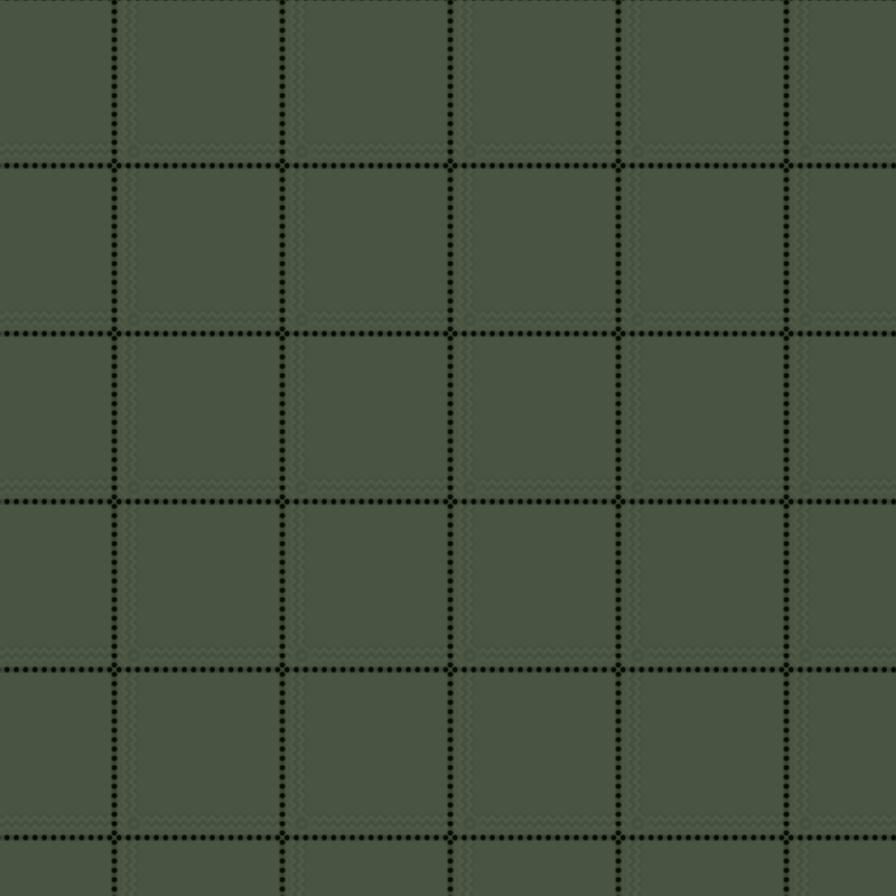
Write a three.js fragment shader that draws this pattern.

```glsl
// Dark olive cloth crossed by a square grid of soft, dotted stitch lines.
// Folded coordinates repeat one cell; round dots run along both axes, with
// faint scalloped ripples to the right of and above each line.

varying vec2 vUv;

const float PITCH = 0.1875;                 // cell size, in canvas widths
const vec2 CROSSING = vec2(0.1276, 0.0651); // one crossing of the grid
const float DOTS_PER_CELL = 18.0;

// Lengths below are in dot spacings.
const float DOT_CORE = 0.13;
const float DOT_EDGE = 0.47;
const float HAZE_CORE = 0.12;
const float HAZE_EDGE = 0.48;
const float HAZE = 0.2;
const float RIPPLE_START = 0.5;
const float RIPPLE_END = 3.0;
const float RIPPLE_BEND = 0.22;
const float RIPPLE_GAIN = 0.022;
const vec2 ROSETTE_CENTER = vec2(2.1, 1.5);
const float ROSETTE_RADIUS = 1.6;

const vec3 CLOTH = vec3(0.29, 0.33, 0.26);
const vec3 INK = vec3(0.01, 0.04, 0.0);
const float TAU = 6.28319;

// Ink of a dotted line: x runs along the line, y across it.
float dottedLine(vec2 p) {
  vec2 fromDot = vec2(fract(p.x) - 0.5, p.y);
  float dotInk = 1.0 - smoothstep(DOT_CORE, DOT_EDGE, length(fromDot));
  float haze = HAZE * (1.0 - smoothstep(HAZE_CORE, HAZE_EDGE, abs(p.y)));
  return max(dotInk, haze);
}

// Fades in just past a line and out a few dots away.
float rippleBand(float away) {
  return smoothstep(RIPPLE_START, RIPPLE_START + 0.7, away)
    * (1.0 - smoothstep(RIPPLE_END - 0.9, RIPPLE_END, away));
}

// Scalloped waves that follow the dot spacing along a line.
float ripple(vec2 p) {
  float bend = RIPPLE_BEND * cos(TAU * p.x);
  return rippleBand(p.y) * cos(TAU * (p.y + bend));
}

// Rings where two ripple bands meet.
float rosette(vec2 p) {
  float r = length(p - ROSETTE_CENTER);
  return (1.0 - smoothstep(0.5, ROSETTE_RADIUS, r)) * cos(TAU * r);
}

void main() {
  // Signed offset from the nearest crossing, in dot spacings.
  vec2 cell = (vUv - CROSSING) / PITCH;
  vec2 p = (fract(cell + 0.5) - 0.5) * DOTS_PER_CELL;

  // Faint relief in the cloth beside the lines.
  float corner = 1.0 - smoothstep(0.5, ROSETTE_RADIUS, length(p - ROSETTE_CENTER));
  float waves = mix(ripple(p) + ripple(p.yx), rosette(p), corner);
  vec3 color = CLOTH + RIPPLE_GAIN * waves;

  // Dotted lines along both axes.
  float ink = max(dottedLine(p), dottedLine(p.yx));
  gl_FragColor = vec4(mix(color, INK, ink), 1.0);
}
```
